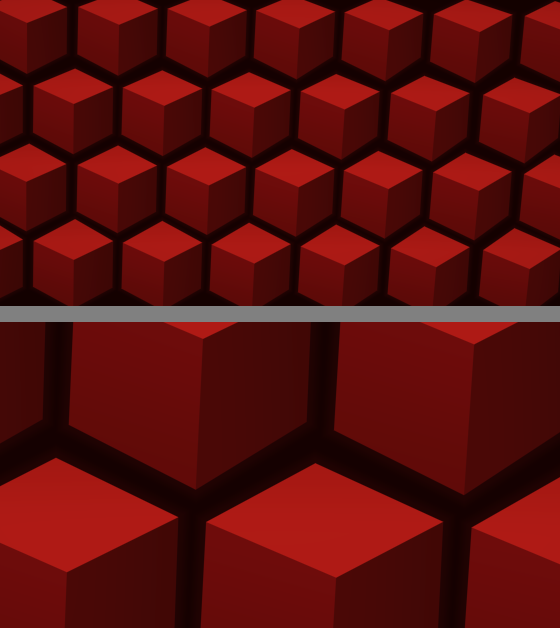
Top: the whole. Bottom: its middle third, enlarged.
Reproduce this pattern procedurally as a WebGL 2 fragment shader.

```glsl
#version 300 es
precision highp float;

uniform vec2 u_resolution;
out vec4 fragColor;

// Layout, with the canvas 420 units tall and y pointing down
const float CANVAS_HEIGHT = 420.0;
const int ROWS = 4;
const int HALF_COLUMNS = 4;
const vec2 FIRST_HUB = vec2(411.0, 39.0);
const float COLUMN_STEP = 123.0;
const float COLUMN_SPREAD = 0.18;
const float COLUMN_DROP = 2.5;
const float ROW_STEP = 111.0;
const float ROW_SQUEEZE = 1.0;
const float CUBE_REACH = 95.0;

// Cube outline about its hub, clockwise from the top corner
const vec2 CORNER[6] = vec2[6](
  vec2(-9.5, -45.0), vec2(49.0, -23.0), vec2(46.0, 38.5),
  vec2(-4.0, 70.0), vec2(-62.8, 40.5), vec2(-59.5, -24.5));
// Perspective drift of each corner per column and per row
const vec2 COLUMN_DRIFT[6] = vec2[6](
  vec2(-4.5, 0.0), vec2(-2.0, -0.4), vec2(-2.8, -1.3),
  vec2(-1.3, 0.0), vec2(-2.7, 0.0), vec2(-1.7, 0.0));
const vec2 ROW_DRIFT[6] = vec2[6](
  vec2(0.0, -3.7), vec2(0.0, -1.3), vec2(0.0, -1.2),
  vec2(0.0, -1.0), vec2(0.0, -1.2), vec2(0.0, -0.5));

const vec3 TOP_NEAR = vec3(0.675, 0.102, 0.082);
const vec3 TOP_FAR = vec3(0.63, 0.09, 0.07);
const vec3 LEFT_LIT = vec3(0.425, 0.045, 0.042);
const vec3 LEFT_DIM = vec3(0.37, 0.04, 0.03);
const vec3 RIGHT_LIT = vec3(0.285, 0.032, 0.025);
const vec3 RIGHT_DIM = vec3(0.245, 0.028, 0.02);
const vec3 GAP_DEEP = vec3(0.08, 0.004, 0.002);
const vec3 GAP_EDGE = vec3(0.125, 0.012, 0.01);
const float GLOW_WIDTH = 7.0;
const float VIGNETTE = 0.1;

// Signed distance to line ab, positive on its left when heading from a to b
float side(vec2 p, vec2 a, vec2 b) {
  vec2 e = normalize(b - a);
  return dot(p - a, vec2(e.y, -e.x));
}

// Point where the three visible faces of a cube meet
vec2 hubOf(float column, float row) {
  float odd = mod(row, 2.0);
  float x = COLUMN_STEP * column + COLUMN_SPREAD * column * column * column;
  x += odd * column * (1.0 + 0.5 * column) - 0.5 * row * (1.0 - odd);
  float y = COLUMN_DROP * column + ROW_STEP * row - ROW_SQUEEZE * row * row;
  return FIRST_HUB + vec2(x, y);
}

// Face colour in rgb, signed distance to the outline in a
vec4 cube(vec2 p, float column, float row, float blur) {
  vec2 c[6];
  for (int i = 0; i < 6; i++) {
    c[i] = CORNER[i] + column * COLUMN_DRIFT[i] + row * ROW_DRIFT[i];
  }
  float outline = -1e4;
  for (int i = 0; i < 6; i++) {
    outline = max(outline, side(p, c[i], c[(i + 1) % 6]));
  }

  // Seams dividing the three faces
  float rightSide = side(p, vec2(0.0), c[3]);
  float topSide = min(side(p, c[5], vec2(0.0)), side(p, vec2(0.0), c[1]));

  vec3 top = mix(TOP_NEAR, TOP_FAR, smoothstep(-20.0, -56.0, p.y));
  vec3 left = mix(LEFT_LIT, LEFT_DIM, smoothstep(-10.0, 75.0, p.y - 0.3 * p.x));
  vec3 right = mix(RIGHT_LIT, RIGHT_DIM, smoothstep(0.0, 60.0, p.x));
  vec3 color = mix(left, right, smoothstep(-blur, blur, rightSide));
  color = mix(color, top, smoothstep(-blur, blur, topSide));
  return vec4(color, outline);
}

void main() {
  float unit = CANVAS_HEIGHT / u_resolution.y;
  vec2 p = vec2(gl_FragCoord.x, u_resolution.y - gl_FragCoord.y) * unit;
  float blur = 0.75 * unit;

  // Staggered rows of cubes
  float gap = 1e4;
  float cover = 0.0;
  vec3 face = GAP_EDGE;
  for (int r = 0; r < ROWS; r++) {
    float row = float(r);
    for (int n = -HALF_COLUMNS; n <= HALF_COLUMNS; n++) {
      float column = float(n) + 0.5 * mod(row, 2.0);
      vec2 local = p - hubOf(column, row);
      if (max(abs(local.x), abs(local.y)) > CUBE_REACH) continue;
      vec4 hit = cube(local, column, row, blur);
      if (hit.a < gap) {
        gap = hit.a;
        face = hit.rgb;
        cover = 1.0 - smoothstep(-blur, blur, gap);
      }
    }
  }

  // Dark gaps with a faint glow beside the cubes
  vec3 ground = mix(GAP_EDGE, GAP_DEEP, smoothstep(0.0, GLOW_WIDTH, gap));
  vec2 q = gl_FragCoord.xy / u_resolution - 0.5;
  float light = 1.02 - VIGNETTE * dot(q, q) * 2.0;
  fragColor = vec4(mix(ground, face, cover) * light, 1.0);
}
```
